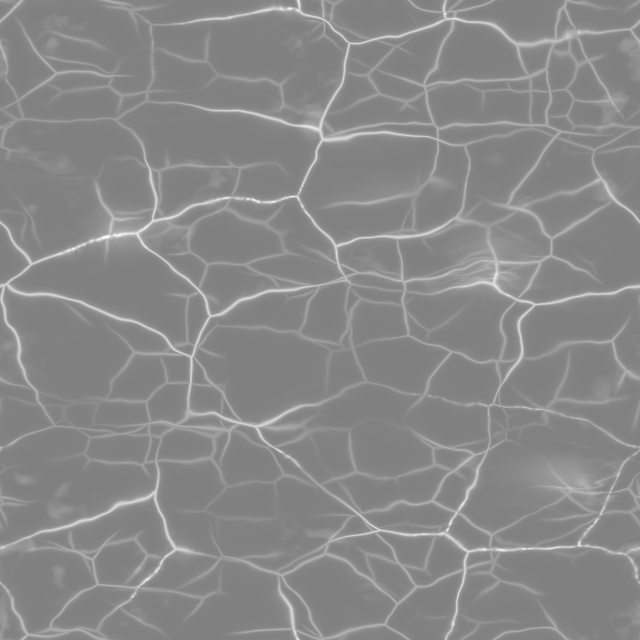
A three.js fragment shader for this texture map:

```glsl
// Pale mineral veins on flat grey: three nested networks of warped Voronoi
// borders, each fading in and out with noise, plus soft blotches, stretched
// wisps and a fine crackle along the strongest veins. All cells wrap around.

varying vec2 vUv;

const float BASE_GREY = 0.503;
const float CORE_WIDTH = 0.0023;
const float HALO_WIDTH = 0.0046;

float hash(vec2 cell, float seed) {
  return fract(sin(dot(cell, vec2(127.1, 311.7)) + seed * 74.7) * 43758.5453);
}

// Smooth value noise that repeats after one canvas
float noise(vec2 uv, vec2 grid, float seed) {
  vec2 p = uv * grid;
  vec2 cell = floor(p);
  vec2 f = fract(p);
  vec2 s = f * f * (3.0 - 2.0 * f);
  vec2 lo = mod(cell, grid);
  vec2 hi = mod(cell + 1.0, grid);
  float bottom = mix(hash(lo, seed), hash(vec2(hi.x, lo.y), seed), s.x);
  float top = mix(hash(vec2(lo.x, hi.y), seed), hash(hi, seed), s.x);
  return mix(bottom, top, s.y);
}

float fbm(vec2 uv, vec2 grid, float seed) {
  float sum = 0.0;
  float weight = 0.53;
  for (int i = 0; i < 4; i++) {
    sum += weight * noise(uv, grid, seed + float(i));
    grid *= 2.0;
    weight *= 0.5;
  }
  return sum;
}

vec2 warp(vec2 uv, vec2 grid, float amount, float seed) {
  vec2 shift = vec2(fbm(uv, grid, seed), fbm(uv, grid, seed + 9.0));
  return uv + amount * (shift - 0.5);
}

vec2 cellPoint(vec2 cell, vec2 grid, float seed) {
  vec2 wrapped = mod(cell, grid);
  return 0.08 + 0.84 * vec2(hash(wrapped, seed), hash(wrapped, seed + 5.3));
}

// Distance to the closest Voronoi border, in canvas units
float borderDistance(vec2 uv, vec2 grid, float seed) {
  vec2 p = uv * grid;
  vec2 cell = floor(p);
  vec2 f = fract(p);
  vec2 nearCell = vec2(0.0);
  vec2 nearOffset = vec2(0.0);
  float best = 8.0;
  for (int y = -1; y <= 1; y++) {
    for (int x = -1; x <= 1; x++) {
      vec2 c = vec2(float(x), float(y));
      vec2 offset = c + cellPoint(cell + c, grid, seed) - f;
      float d = dot(offset, offset);
      if (d < best) { best = d; nearCell = c; nearOffset = offset; }
    }
  }
  float border = 1.0;
  for (int y = -2; y <= 2; y++) {
    for (int x = -2; x <= 2; x++) {
      vec2 c = nearCell + vec2(float(x), float(y));
      vec2 offset = c + cellPoint(cell + c, grid, seed) - f;
      vec2 gap = offset - nearOffset;
      if (dot(gap, gap) > 0.0001) {
        border = min(border, dot(0.5 * (offset + nearOffset), gap) / length(gap * grid));
      }
    }
  }
  return border;
}

// Bright core inside a soft halo
float vein(float d, float spread) {
  float core = d / (CORE_WIDTH * spread);
  return 0.2 * exp(-core * core) + 0.14 * exp(-d / (HALO_WIDTH * spread));
}

// Soft elliptical region
float patchMask(vec2 uv, vec2 center, vec2 size) {
  vec2 q = (uv - center) / size;
  return exp(-dot(q, q));
}

void main() {
  vec2 uv = vUv;
  vec2 bent = warp(uv, vec2(6.0, 8.0), 0.075, 1.0);

  // Vein networks, from strong and wide to faint and broken
  float mainFade = mix(0.3, 1.0, smoothstep(0.25, 0.65, noise(uv, vec2(5.0, 6.0), 21.0)));
  float branchFade = 0.55 * smoothstep(0.35, 0.75, noise(uv, vec2(7.0, 9.0), 23.0));
  float twigFade = 0.36 * smoothstep(0.45, 0.8, noise(uv, vec2(10.0, 14.0), 25.0));
  float spread = mix(0.75, 1.3, noise(uv, vec2(24.0, 30.0), 27.0));
  float mainVein = mainFade * vein(borderDistance(bent, vec2(4.0, 6.0), 31.0), spread);
  float branch = branchFade * vein(borderDistance(bent, vec2(6.0, 9.0), 37.0), spread);
  float twig = twigFade * vein(borderDistance(bent, vec2(9.0, 15.0), 43.0), spread * 1.2);
  float light = max(mainVein, max(branch, twig));

  // Small cloudy blotches
  float blotchArea = smoothstep(0.4, 0.75, noise(uv, vec2(6.0, 7.0), 51.0));
  light += 0.09 * blotchArea * smoothstep(0.58, 0.85, fbm(bent, vec2(22.0, 30.0), 53.0));

  // Stretched wisps and haze in a few regions
  float wispArea = patchMask(uv, vec2(0.7, 0.59), vec2(0.13, 0.045))
                 + patchMask(uv, vec2(0.89, 0.25), vec2(0.08, 0.04));
  float hazeArea = wispArea + patchMask(uv, vec2(0.63, 0.67), vec2(0.1, 0.035))
                 + patchMask(uv, vec2(0.19, 0.64), vec2(0.05, 0.03));
  float ridge = 1.0 - abs(2.0 * fbm(bent, vec2(6.0, 26.0), 61.0) - 1.0);
  light += 0.26 * wispArea * pow(ridge, 14.0) * noise(uv, vec2(20.0, 40.0), 63.0);
  light += 0.11 * hazeArea * smoothstep(0.42, 0.72, fbm(bent, vec2(5.0, 18.0), 67.0));

  // Fine crackle on parts of the strong veins
  float crackleArea = smoothstep(0.6, 0.8, noise(uv, vec2(9.0, 11.0), 71.0));
  float crackle = noise(bent, vec2(190.0, 240.0), 73.0) - 0.5;
  light += 1.1 * crackle * crackleArea * mainVein;

  gl_FragColor = vec4(vec3(BASE_GREY + light), 1.0);
}
```
